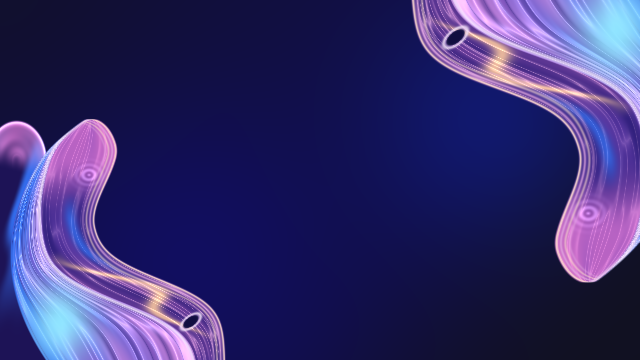
Give the GLSL for this background, as a Shadertoy shader.

```glsl
// Two iridescent glass ribbons curling in from opposite corners over deep navy.

// Layout: the canvas is 4.32 units tall, origin at the lower left
const float CANVAS_HEIGHT = 4.32;
const vec2 LOBE_TIP = vec2(1.08, 2.90);       // top of the left ribbon
const vec2 TWIN_TIP = vec2(7.08, 0.92);       // same point on the turned ribbon
const float TWIN_SCALE = 1.235;
const float TWIN_TILT = 0.04;
const vec2 GLOW_SPOT = vec2(0.72, 0.45);
const vec2 EYELET = vec2(2.29, 0.46);
const vec2 KNOT = vec2(1.07, 2.22);

// Palette
const vec3 NAVY = vec3(0.065, 0.055, 0.25);
const vec3 NIGHT = vec3(0.065, 0.065, 0.13);
const vec3 INDIGO = vec3(0.15, 0.10, 0.45);
const vec3 BLUE = vec3(0.20, 0.42, 0.92);
const vec3 VIOLET = vec3(0.44, 0.27, 0.72);
const vec3 LILAC = vec3(0.70, 0.58, 0.92);
const vec3 ROSE = vec3(0.82, 0.43, 0.78);
const vec3 AMBER = vec3(1.00, 0.80, 0.62);
const vec3 PEARL = vec3(0.96, 0.90, 0.98);
const vec3 ICE = vec3(0.56, 0.91, 1.00);

float hash(vec2 p) {
    p = fract(p * vec2(0.1031, 0.1137));
    p += dot(p, p.yx + 33.33);
    return fract((p.x + p.y) * p.x * 17.0);
}

float noise(vec2 p) {
    vec2 i = floor(p), f = fract(p);
    f = f * f * (3.0 - 2.0 * f);
    return mix(mix(hash(i), hash(i + vec2(1, 0)), f.x),
               mix(hash(i + vec2(0, 1)), hash(i + vec2(1, 1)), f.x), f.y);
}

float ridge(float n, float sharpness) { return pow(max(1.0 - abs(2.0 * n - 1.0), 0.0), sharpness); }
float bell(float x, float width) { return exp(-x * x / (width * width)); }
float window(float a, float b, float fade, float x) {
    return smoothstep(a - fade, a + fade, x) * (1.0 - smoothstep(b - fade, b + fade, x));
}
float sweep(float y, float center, float softness) { return 1.0 / (1.0 + exp((y - center) / softness)); }

// Horizontal places of the left rim, inner fold and right rim at height y
vec3 ribbonEdges(float y) {
    float rise = max(y - 1.7, 0.0);
    float left = 0.13 + 0.27 * (y - 1.25) * (y - 1.25);
    float fold = 0.49 + 1.9 * sweep(y, 0.70, 0.19) + 0.25 * rise * rise;
    float right = 1.11 + 1.6 * sweep(y, 0.98, 0.165) + 0.31 * smoothstep(1.6, 2.6, y);
    float d = max(y - 2.4, 0.0) / (LOBE_TIP.y - 2.4);
    return mix(vec3(LOBE_TIP.x), vec3(left, fold, right), sqrt(max(1.0 - d * d, 0.0)));
}

// Blue fold behind the ribbon, rounded and pink at its top
vec4 rearFold(vec2 q, float px) {
    float r = length(vec2(q.x - 0.2, max(q.y - 2.4, 0.0) * 0.77) / 0.36);
    float flow = noise(vec2(q.x * 5.0 - q.y * 1.8, q.y * 0.9 + q.x * 2.0));
    vec3 col = mix(INDIGO * 0.75, BLUE, smoothstep(0.25, 0.8, flow) * smoothstep(0.2, 1.8, q.y));
    float crown = smoothstep(2.3, 2.62, q.y + 0.25 * q.x);
    col = mix(col, mix(ROSE, LILAC, flow), crown * (0.45 + 0.55 * ridge(noise(vec2(r * 5.0, q.x * 2.0)), 1.0)));
    col += PEARL * 0.5 * bell(r - 0.96, 0.04) * crown;
    return vec4(col, 1.0 - smoothstep(1.0 - 3.0 * px, 1.0 + 3.0 * px, r));
}

// Bright outer sheet with streaks along its flow
vec3 frontSheet(vec2 q, float s, float foldDistance) {
    float broad = noise(vec2(s * 8.0 + q.y * 0.7, q.y * 1.1));
    float fine = noise(vec2(s * 30.0, q.y * 1.3 + 7.0));
    vec3 col = mix(BLUE, LILAC, smoothstep(0.1, 0.85, s + (broad - 0.5) * 0.7));
    col = mix(col, VIOLET, 0.6 * smoothstep(0.55, 0.85, noise(vec2(s * 15.0, q.y + 20.0))));
    float skirt = smoothstep(0.9, 1.6, q.x) * (1.0 - smoothstep(0.4, 0.8, q.y));
    col = mix(col, mix(VIOLET, ROSE, broad), 0.55 * skirt);
    col = mix(col, INDIGO, 0.5 * ridge(noise(vec2(s * 19.0, q.y * 0.8 + 41.0)), 5.0));
    col += PEARL * 0.35 * ridge(fine, 4.0);
    col = mix(col, ICE, 0.95 * bell(length((q - GLOW_SPOT) * vec2(1.0, 0.8)), 0.38));
    return mix(col, PEARL, 0.75 * bell(foldDistance + 0.025, 0.022));
}

// Dark see-through inner sheet with amber reflections and a pink lobe
vec3 backSheet(vec2 q, float t, float rimDistance) {
    float flow = noise(vec2(t * 6.0 + q.y, q.y * 1.4 + 3.0));
    float lobe = smoothstep(1.75, 2.45, q.y + 0.3 * (flow - 0.5));
    vec3 col = mix(INDIGO, VIOLET, 0.65 * flow);
    col = mix(col, mix(VIOLET, ROSE, 0.4 + 0.6 * flow), lobe);
    col = mix(col, BLUE, 0.8 * bell(t - 0.62 + 0.25 * (q.y - 1.4), 0.11) * window(1.1, 1.85, 0.2, q.y));
    float lower = window(0.0, 1.15, 0.18, q.y);
    col = mix(col, ROSE * 0.75, 0.35 * lower * flow);
    col = mix(col, AMBER, lower * 0.85 * bell(t - 0.42 - 0.3 * sin(q.y * 9.0), 0.11) * smoothstep(0.2, 0.5, q.y));
    col += AMBER * 0.4 * ridge(noise(vec2(t * 17.0, q.y * 1.6 + 11.0)), 6.0) * (0.4 + 0.6 * lower);
    // Curled knot inside the lobe
    float k = length((q - KNOT) * vec2(1.0, 1.3));
    col += PEARL * 0.3 * bell(k, 0.15) * (0.5 + 0.5 * sin(k * 75.0 + 4.0 * flow));
    // Nested rim reflections
    for (int i = 0; i < 4; i++) {
        float depth = 0.015 + 0.043 * float(i);
        vec3 tint = mix(PEARL, i % 2 == 0 ? AMBER : ROSE, 0.5);
        col = mix(col, tint, (0.85 - 0.15 * float(i)) * bell(rimDistance + depth, 0.013));
    }
    // Small opening where the tail turns
    vec2 h = mat2(0.8, -0.6, 0.6, 0.8) * (q - EYELET);
    float hole = length(h / vec2(0.13, 0.065));
    col = mix(col, NAVY, 1.0 - smoothstep(0.75, 0.9, hole));
    return mix(col, PEARL, 0.8 * bell(hole - 1.05, 0.2));
}

vec3 drawRibbon(vec3 base, vec2 q, float px) {
    vec4 rear = rearFold(q, px);
    base = mix(base, rear.rgb, rear.a);
    vec3 edge = ribbonEdges(q.y);
    vec3 slope = (ribbonEdges(q.y + 0.01) - ribbonEdges(q.y - 0.01)) / 0.02;
    vec3 d = (q.x - edge) / sqrt(1.0 + slope * slope);
    vec3 beyond = smoothstep(vec3(-px), vec3(px), d);
    float s = (q.x - edge.x) / max(edge.y - edge.x, 0.02);
    float t = (q.x - edge.y) / max(edge.z - edge.y, 0.02);
    vec3 col = mix(frontSheet(q, s, d.y), backSheet(q, t, d.z), beyond.y);
    col = mix(col, PEARL, 0.6 * bell(d.x - 0.015, 0.018) * smoothstep(1.6, 2.5, q.y));
    float cover = beyond.x * (1.0 - beyond.z) * (1.0 - smoothstep(LOBE_TIP.y - 0.02, LOBE_TIP.y, q.y));
    return mix(base, col, cover);
}

vec3 backdrop(vec2 p) {
    vec3 col = mix(NAVY, NIGHT, smoothstep(4.0, 8.0, p.x - 0.8 * p.y + 0.8));
    col = mix(col, NIGHT, 0.6 * bell(length(p - vec2(0.0, 4.5)), 2.6));
    col += vec3(0.0, 0.0, 0.13) * bell(length(p - vec2(2.2, 1.3)), 2.0);
    return col + vec3(0.0, 0.04, 0.18) * bell(length(p - vec2(5.9, 2.9)), 1.5);
}

void mainImage(out vec4 fragColor, in vec2 fragCoord) {
    float px = CANVAS_HEIGHT / iResolution.y;
    vec2 p = fragCoord * px;
    vec2 o = (TWIN_TIP - p) / TWIN_SCALE;
    float c = cos(TWIN_TILT), s = sin(TWIN_TILT);
    vec2 twin = LOBE_TIP + vec2(c * o.x + s * o.y, c * o.y - s * o.x);
    vec3 col = drawRibbon(backdrop(p), p, px);
    col = drawRibbon(col, twin, px);
    fragColor = vec4(clamp(col, 0.0, 1.0), 1.0);
}
```
